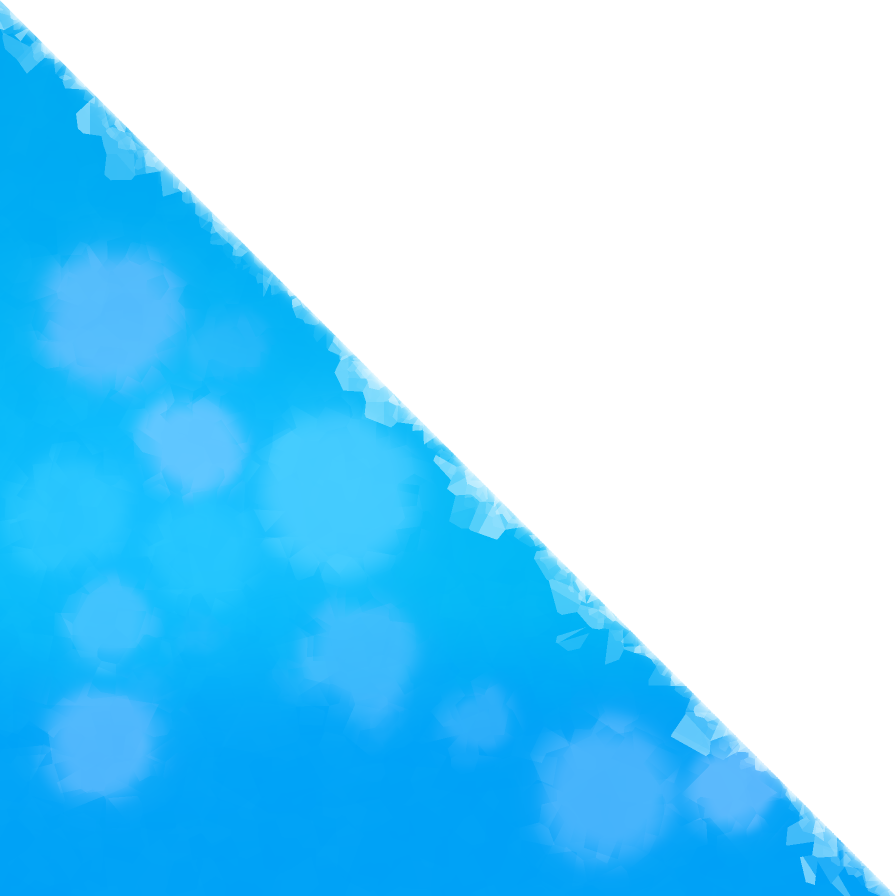
Give the GLSL for this background, as a Shadertoy shader.

```glsl
// Faceted blue glass with soft light discs and white crystals along a diagonal cut.

float hash(vec2 p) {
    return fract(sin(dot(p, vec2(127.1, 311.7))) * 43758.5453);
}

vec2 hash2(vec2 p) {
    return vec2(hash(p), hash(p + 37.3));
}

// Nearest jittered cell centre, in canvas units
vec2 cellCentre(vec2 p, float scale) {
    vec2 q = p * scale, best = q;
    float nearest = 9.0;
    for (int j = -1; j <= 1; j++)
    for (int i = -1; i <= 1; i++) {
        vec2 id = floor(q) + vec2(i, j);
        vec2 centre = id + hash2(id);
        float d = distance(q, centre);
        if (d < nearest) { nearest = d; best = centre; }
    }
    return best / scale;
}

// Random value of a shard: every cell is split by a line through its centre
float shard(vec2 p, vec2 centre) {
    float angle = 6.283 * hash(floor(centre * 4000.0));
    float side = step(0.0, dot(p - centre, vec2(cos(angle), sin(angle))));
    return hash(floor(centre * 4000.0) + 11.0 * side + 3.0);
}

float depthOf(vec2 p) {
    return (1.0 - p.x - p.y) * 0.7071;
}

vec3 backdrop(vec2 p) {
    vec3 c = mix(vec3(0.0, 0.72, 0.955), vec3(0.0, 0.67, 0.95), smoothstep(0.4, 0.85, p.y));
    c = mix(vec3(0.0, 0.635, 0.965), c, smoothstep(0.17, 0.36, p.y));
    vec2 haze = (p - vec2(0.19, 0.43)) / vec2(0.3, 0.2);
    return mix(c, vec3(0.08, 0.75, 1.0), 0.9 * exp(-dot(haze, haze)));
}

vec3 addDisc(vec3 c, vec2 p, vec2 centre, float radius, float strength) {
    float d = distance(p, centre) / radius;
    float cyan = exp(-pow((centre.y - 0.4) / 0.1, 2.0));
    vec3 tint = mix(vec3(0.5, 0.76, 1.0), vec3(0.25, 0.82, 1.0), cyan);
    float body = 1.0 - smoothstep(0.7, 1.08, d);
    float halo = 1.0 - smoothstep(0.8, 1.5, d);
    return mix(c, tint, strength * (0.85 * body + 0.15 * halo));
}

// Light discs: centre, radius, strength
vec3 discs(vec3 c, vec2 p) {
    vec4 lights[12] = vec4[12](
        vec4(0.126, 0.642, 0.085, 0.65), vec4(0.255, 0.612, 0.040, 0.25),
        vec4(0.211, 0.501, 0.060, 0.90), vec4(0.375, 0.450, 0.098, 0.85),
        vec4(0.075, 0.428, 0.072, 0.50), vec4(0.225, 0.382, 0.065, 0.40),
        vec4(0.120, 0.306, 0.052, 0.60), vec4(0.404, 0.268, 0.070, 0.50),
        vec4(0.115, 0.173, 0.070, 0.62), vec4(0.531, 0.193, 0.042, 0.35),
        vec4(0.677, 0.115, 0.084, 0.55), vec4(0.818, 0.117, 0.052, 0.70));
    for (int i = 0; i < 12; i++)
        c = addDisc(c, p, lights[i].xy, lights[i].z, lights[i].w);
    // Small faint sparks
    for (int i = 0; i < 7; i++) {
        vec2 centre = vec2(0.16, 0.09) + vec2(0.3, 0.2) * hash2(vec2(i, 5.0));
        c = addDisc(c, p, centre, 0.022, 0.13);
    }
    return c;
}

vec3 crystals(vec3 c, vec2 p) {
    float along = 0.5 * (p.x + 1.0 - p.y);
    float depth = depthOf(p);
    if (depth > 0.11) return c;

    // Shards gather in evenly spaced clusters that deepen to the lower right
    vec2 centre = cellCentre(p, 34.0);
    float s = 0.5 * (centre.x + 1.0 - centre.y);
    float cluster = 0.5 + 0.5 * cos(6.283 * (s - 0.015) / 0.132);
    float reach = 0.004 + (0.03 + 0.025 * s) * cluster;
    float value = shard(p, centre);
    float shown = step(depthOf(centre), reach) * step(0.25, value);
    c = mix(c, vec3(0.72, 0.92, 1.0), shown * value * 0.72);

    // Fine splinters hug the cut
    vec2 fine = cellCentre(p, 85.0);
    float splinter = shard(p, fine);
    float rim = 1.0 - smoothstep(0.002, 0.012 + 0.014 * cluster, depthOf(fine));
    c = mix(c, vec3(0.86, 0.96, 1.0), rim * splinter * 0.7);
    float ripple = 0.0015 * sin(along * 190.0);
    return mix(c, vec3(1.0), 0.65 * exp(-max(depth + ripple, 0.0) / 0.004));
}

vec3 scene(vec2 p) {
    // Overlaid facet layers break up the outlines of the discs
    vec3 c = vec3(0.0);
    for (int i = 0; i < 3; i++) {
        float scale = 18.0 + 11.0 * float(i);
        vec2 centre = cellCentre(p + 0.37 * float(i), scale);
        vec2 shift = hash2(floor(centre * 4000.0)) - 0.5;
        vec2 q = p + shift * 0.028;
        c += (discs(backdrop(q), q) + vec3(0.022, 0.016, 0.0) * shift.x) / 3.0;
    }
    return crystals(c, p);
}

void mainImage(out vec4 fragColor, in vec2 fragCoord) {
    vec3 c = vec3(0.0);
    // Four samples per pixel smooth the facets and the cut
    for (int i = 0; i < 4; i++) {
        vec2 offset = vec2(i % 2, i / 2) * 0.5 - 0.25;
        vec2 p = (fragCoord + offset) / iResolution.xy;
        c += 0.25 * (depthOf(p) > 0.0 ? scene(p) : vec3(1.0));
    }
    fragColor = vec4(clamp(c, 0.0, 1.0), 1.0);
}
```
